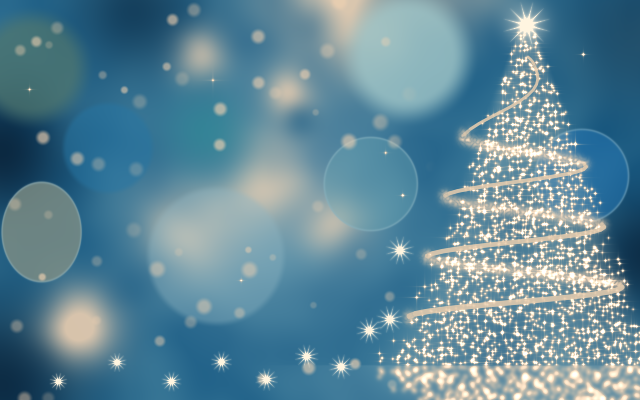
A Shadertoy shader for this background:

```glsl
const vec3 CREAM = vec3(.96, .83, .70);
const vec3 BLUE = vec3(.10, .36, .52);
const vec3 NIGHT = vec3(.03, .13, .22);
const vec3 PALE = vec3(.56, .71, .76);
const float FLOOR = .087;

vec2 hash2(vec2 c) {
  vec3 q = fract(c.xyx * vec3(.1031, .1030, .0973));
  q += dot(q, q.yzx + 33.33);
  return fract((q.xx + q.yz) * q.zy);
}

float corner(vec2 cell, vec2 f) { return dot(hash2(cell) * 2. - 1., f); }

float gradientNoise(vec2 p) {
  vec2 i = floor(p), f = p - i, u = f * f * (3. - 2. * f), e = vec2(1, 0);
  return mix(mix(corner(i, f), corner(i + e, f - e), u.x),
    mix(corner(i + e.yx, f - e.yx), corner(i + 1., f - 1.), u.x), u.y);
}

float glow(vec2 p, float x, float y, float r) {
  vec2 d = (p - vec2(x, y)) / r;
  return exp(-dot(d, d));
}

// Lens disc; d is in units of its radius, sharp discs get a rim
void disc(inout vec3 col, vec2 d, vec3 tint, float fill, float soft) {
  float l = length(d), ring = (l - .97) / .025;
  col = mix(col, tint, fill * (1. - smoothstep(1. - soft, 1., l)));
  col = mix(col, PALE, .4 * step(soft, .05) * exp(-ring * ring));
}

float treeMask(vec2 p) {
  float t = max(.94 - p.y, 0.);
  float halfWidth = .015 + .36 * t + .05 * smoothstep(.7, .86, t);
  float side = abs(p.x - 1.317) / halfWidth;
  return (1. - smoothstep(.72, 1.12, side)) * step(p.y, .94) * step(FLOOR, p.y);
}

// Layers of scattered lights; blur widens cores and removes rays
float sparkles(vec2 p, float blur) {
  float sum = 0.;
  for (float layer = 0.; layer < 5.; layer++) {
    float scale = 22. + 9. * layer, reach = .25 / scale;
    vec2 base = floor(p * scale);
    for (int k = 0; k < 9; k++) {
      vec2 id = base + vec2(k % 3 - 1, k / 3 - 1);
      vec2 kind = hash2(id + 91. + layer * 13.);
      vec2 centre = (id + hash2(id + layer * 37.)) / scale, a = abs(p - centre);
      float lit = step(kind.x, .75 * treeMask(centre)) * (.45 + .55 * kind.y);
      float rays = exp(-a.x / .0011 - a.y / reach) + exp(-a.y / .0011 - a.x / reach);
      sum += lit * (glow(a, 0., 0., mix(.0036, .008, blur)) + rays * (1. - blur));
    }
  }
  return sum;
}

// Twelve pointed star
float burst(vec2 d, float r) {
  float l = length(d), sector = 6.2832 / 12.;
  float off = abs(mod(atan(d.y, d.x), sector) - sector * .5) * l;
  return 1.3 * exp(-off / .0018) * max(1. - l / r, 0.) + 1.4 * glow(d, 0., 0., r * .24);
}

vec2 spiral(float n) {
  float early = clamp(n, 0., 1.);
  float swing = (.12 + .0225 * n) * mix(.3, 1., early);
  return vec2(1.3 + swing * cos(3.14159 * n), .835 - .0753 * n - .1 * early);
}

// x: solid front ribbon, y: sparkling garland behind
vec2 ribbon(vec2 p) {
  vec2 sum = vec2(0), a = spiral(-.3);
  for (float n = -.22; n < 7.12; n += .08) {
    vec2 b = spiral(n), ab = b - a, ap = p - a;
    float d = length(ap - ab * clamp(dot(ap, ab) / dot(ab, ab), 0., 1.));
    float front = n < 0. ? 1. : smoothstep(-.15, .15, sin(3.14159 * n));
    float width = .003 + .0005 * n;
    sum = max(sum, vec2(front * (1. - smoothstep(width - .001, width + .002, d)),
      (1. - front) * exp(-d * d / .0002)));
    a = b;
  }
  return sum;
}

vec3 backdrop(vec2 p) {
  // Blue haze and dark corners
  float cloud = gradientNoise(p * 4. + 3.) + .5 * gradientNoise(p * 9.);
  vec3 col = mix(BLUE, vec3(.30, .54, .64), clamp(.3 + cloud * .7, 0., 1.));
  col = mix(col, PALE, .5 * glow(p, .7, .5, .34));
  float dark = .9 * glow(p, 0., .62, .16) + .85 * glow(p, 0., .04, .2)
    + .8 * glow(p, 1.62, .36, .15) + .55 * glow(p, .34, .98, .15)
    + .45 * glow(p, 1.6, .92, .2);
  col = mix(col, NIGHT, min(dark, .9));
  // Warm clouds
  float warm = .75 * glow(p, .86, 1., .19) + .7 * glow(p, .5, .86, .065)
    + .75 * glow(p, .69, .57, .11) + .6 * glow(p, .48, .43, .12)
    + .85 * glow(p, .21, .19, .09) + .55 * glow(p, .84, .44, .08)
    + .7 * glow(p, .72, .76, .06) + .5 * glow(p, 1.15, 1.02, .12);
  col = mix(col, CREAM, clamp(warm * (.85 + cloud), 0., .85));
  col = mix(col, BLUE, .6 * glow(p, .75, .7, .05));
  col = mix(col, vec3(.16, .53, .58), .6 * glow(p, .52, .67, .1));
  // Lens discs
  disc(col, (p - vec2(.08, .83)) / .16, vec3(.32, .47, .43), .7, .4);
  disc(col, (p - vec2(1.02, .86)) / .18, vec3(.62, .77, .78), .8, .4);
  disc(col, (p - vec2(.27, .63)) / .12, vec3(.15, .46, .64), .5, .15);
  disc(col, (p - vec2(.54, .36)) / .18, PALE, .4, .12);
  disc(col, (p - vec2(.927, .54)) / .12, vec3(.42, .65, .70), .4, .04);
  disc(col, (p - vec2(.104, .42)) / vec2(.102, .128), vec3(.50, .56, .52), .8, .04);
  disc(col, (p - vec2(1.455, .56)) / .12, vec3(.14, .45, .68), .6, .04);
  // Scattered bokeh dots
  vec2 g = p * 9.;
  for (int k = 0; k < 9; k++) {
    vec2 id = floor(g) + vec2(k % 3 - 1, k / 3 - 1);
    vec2 rnd = hash2(id + 5.), kind = hash2(id + 60.);
    float size = mix(.07, .17, kind.y);
    float spot = 1. - smoothstep(size * .5, size * 1.4, length(g - id - rnd));
    spot *= step(kind.x, .7) * (1. - smoothstep(.9, 1.1, p.x));
    col = mix(col, CREAM, spot * mix(.2, .65, rnd.x));
  }
  return col;
}

void mainImage(out vec4 fragColor, in vec2 fragCoord) {
  vec2 p = fragCoord / iResolution.y;
  vec3 col = backdrop(p);
  // Tree and its blurred reflection
  float under = 1. - smoothstep(FLOOR - .003, FLOOR + .003, p.y);
  vec2 q = vec2(p.x, mix(p.y, 2. * FLOOR - p.y, under)), band = ribbon(p);
  col = mix(col, PALE, .22 * under * smoothstep(.6, 1., p.x));
  col = mix(col, mix(PALE, CREAM, .4), .25 * treeMask(q));
  float shine = sparkles(q, under) * mix(1., .65, under);
  shine += band.y * (.55 + .9 * abs(gradientNoise(p * 90.)));
  col = mix(col, CREAM, min(shine, .9)) + .3 * max(shine - .7, 0.);
  col = mix(col, vec3(.88, .79, .68), band.x * .9);
  // Top star and rising trail
  float stars = burst(p - vec2(1.317, .937), .062) + .5 * glow(p, 1.317, .937, .05);
  for (float i = 0.; i < 10.; i++) {
    float t = i / 9.;
    vec2 at = vec2(1. - .854 * pow(1. - t, 1.6), .046 + .048 * mod(i, 2.) + .28 * pow(t, 5.));
    stars += burst(p - at, .024 + .014 * t);
  }
  col = mix(col, vec3(1, .96, .88), min(stars, 1.));
  fragColor = vec4(clamp(col, 0., 1.), 1);
}
```
